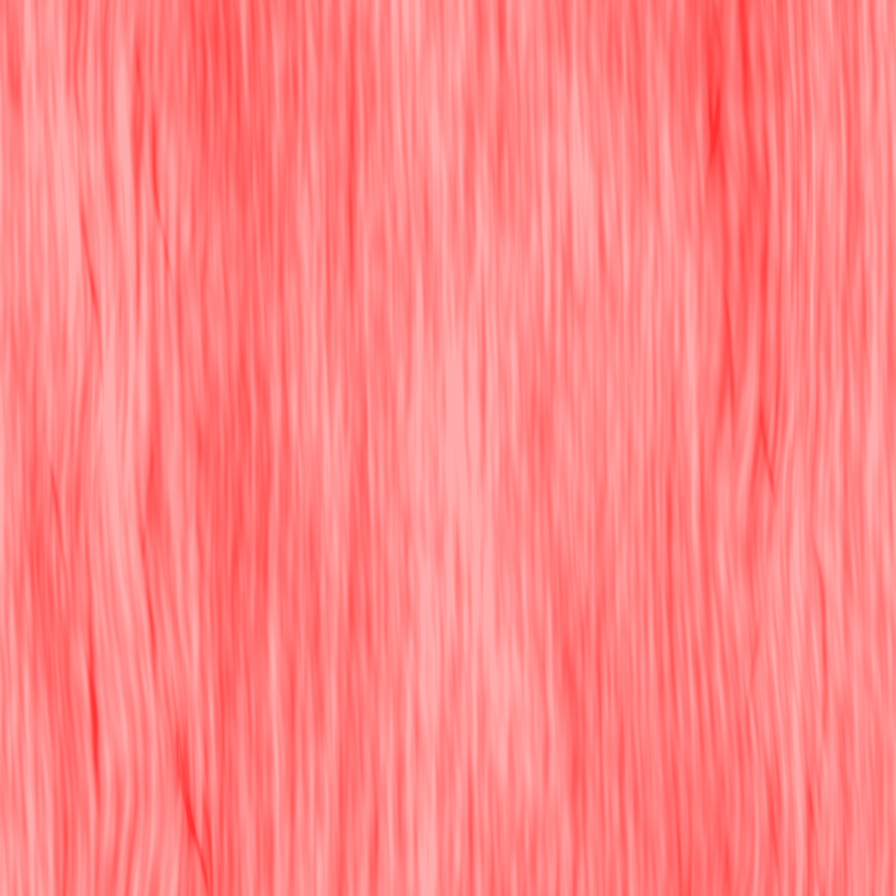
This texture is drawn by a Shadertoy shader. Its source:

```glsl
const float TAU = 6.2831853;

// Tone is the shared green and blue level; red stays full
const float BASE_TONE = 0.530;
const float DARKEST = 0.20;
const float LIGHTEST = 0.67;

// Grain frequencies (across, along) and contrasts
const vec2 BROAD_FREQ = vec2(9.0, 1.6);
const vec2 STREAK_FREQ = vec2(40.0, 2.6);
const vec2 FINE_FREQ = vec2(108.0, 4.0);
const vec2 FIBRE_FREQ = vec2(190.0, 16.0);
const vec2 LINE_FREQ = vec2(46.0, 3.0);
const float BAND_GAIN = 0.035;
const float BROAD_GAIN = 0.15;
const float STREAK_GAIN = 0.14;
const float FINE_GAIN = 0.21;
const float FIBRE_GAIN = 0.10;
const float LINE_GAIN = 0.055;
const float LINE_SHARPNESS = 9.0;
const float SHEAR = 0.37;

// Bent columns and their cracks
const float LEFT_KNOT = 0.15;
const float RIGHT_KNOT = 0.85;
const float KNOT_WIDTH = 0.09;
const float BEND = 0.034;
const int CRACKS = 36;
const float CRACK_WIDTH = 0.0030;
const float CRACK_DEPTH = 0.20;
const float SHADE_WIDTH = 0.011;
const float SHADE_DEPTH = 0.035;
const float MAX_DARK = 0.25;

float hash(vec2 p) {
    vec3 q = fract(p.xyx * vec3(0.1031, 0.1030, 0.0973));
    q += dot(q, q.yzx + 33.33);
    return fract((q.x + q.y) * q.z);
}

float corner(vec2 cell, vec2 offset) {
    float angle = TAU * hash(cell);
    return dot(vec2(cos(angle), sin(angle)), offset);
}

float gradientNoise(vec2 p) {
    vec2 i = floor(p), f = fract(p);
    vec2 u = f * f * f * (f * (f * 6.0 - 15.0) + 10.0);
    vec2 e = vec2(0.0, 1.0);
    return mix(mix(corner(i, f), corner(i + e.yx, f - e.yx), u.x),
               mix(corner(i + e.xy, f - e.xy), corner(i + e.yy, f - e.yy), u.x), u.y);
}

// Vertical streaks; the shear keeps lattice rows from lining up
float grain(vec2 p, vec2 freq, float seed) {
    vec2 q = p * freq;
    return gradientNoise(vec2(q.x, q.y + SHEAR * q.x) + seed);
}

float bell(float x) {
    return exp(-x * x);
}

// Thin dark lines along the zero crossings of the grain, fading in and out
float darkLines(vec2 p) {
    float fade = smoothstep(-0.15, 0.35, grain(p, vec2(24.0, 5.0), 91.3));
    return fade * bell(LINE_SHARPNESS * grain(p, LINE_FREQ, 57.7));
}

// Tapered, slanted dark cracks, mostly gathered around the knots
float cracks(vec2 p) {
    float dark = 0.0;
    for (int i = 0; i < CRACKS; i++) {
        float id = float(i);
        vec2 place = vec2(hash(vec2(id, 11.3)), hash(vec2(id, 27.9)));
        vec2 form = vec2(hash(vec2(id, 43.1)), hash(vec2(id, 61.7)));
        bool loose = i % 4 == 3;
        float side = i % 2 == 0 ? LEFT_KNOT : RIGHT_KNOT;
        float centre = loose ? place.x : side + (place.x - 0.5) * 2.0 * KNOT_WIDTH;
        float halfLength = mix(0.08, 0.20, form.x);
        float along = p.y - place.y;
        float slant = loose ? 0.02 : mix(-0.05, 0.14, form.y);
        float path = centre - slant * along
                   + 0.014 * gradientNoise(vec2(id * 3.7, p.y * 7.0));
        float taper = 1.0 - smoothstep(0.3, 1.0, abs(along) / halfLength);
        float pressure = 0.75 + 0.8 * gradientNoise(vec2(id * 5.3, p.y * 13.0));
        float strength = (loose ? 0.55 : 1.0) * mix(0.5, 1.1, form.y) * taper * pressure;
        float d = p.x - path;
        dark += strength * (CRACK_DEPTH * bell(d / (CRACK_WIDTH * (0.6 + 0.4 * taper)))
                          + SHADE_DEPTH * bell(d / SHADE_WIDTH));
    }
    return min(dark, MAX_DARK);
}

void mainImage(out vec4 fragColor, in vec2 fragCoord) {
    vec2 p = fragCoord / iResolution.xy;

    // Bend the grain near the knots
    float knot = bell((p.x - LEFT_KNOT) / KNOT_WIDTH) + bell((p.x - RIGHT_KNOT) / KNOT_WIDTH);
    vec2 wood = p;
    wood.x += BEND * (0.08 + knot) * gradientNoise(p * vec2(6.0, 2.6) + 5.4);

    // Layer the grain from broad bands to fibres
    float tone = BASE_TONE + BAND_GAIN * cos(2.0 * TAU * p.x);
    tone += BROAD_GAIN * grain(wood, BROAD_FREQ, 3.1);
    tone += STREAK_GAIN * grain(wood, STREAK_FREQ, 17.6);
    tone += FINE_GAIN * grain(wood, FINE_FREQ, 41.2);
    tone += FIBRE_GAIN * grain(wood, FIBRE_FREQ, 73.8);
    tone -= LINE_GAIN * darkLines(wood) + cracks(p);

    tone = clamp(tone, DARKEST, LIGHTEST);
    fragColor = vec4(1.0, tone, tone, 1.0);
}
```
